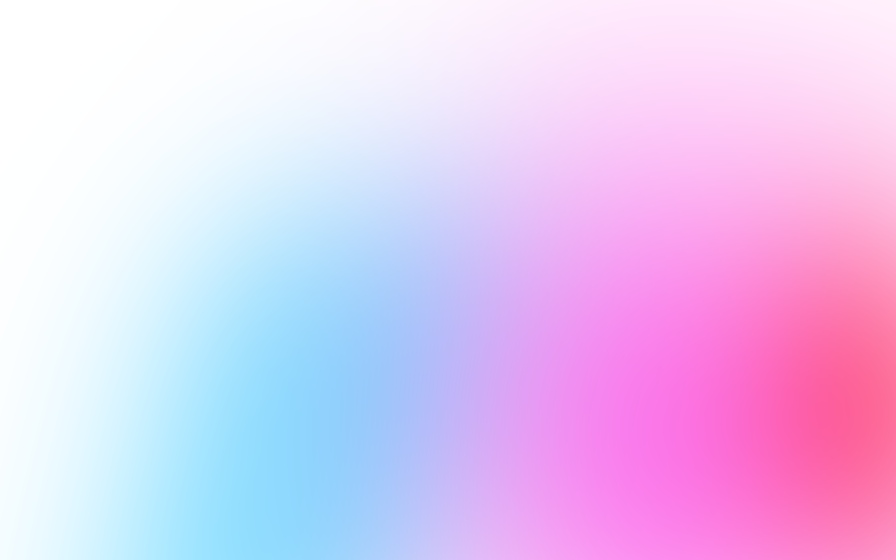
Write a Shadertoy shader that draws this background.

```glsl
#define CANVAS_SPAN vec2(1.6, 1.0)
#define BLUE_CENTER vec2(0.521, 0.167)
#define BLUE_LEAN 0.25
#define PINK_CENTER vec2(1.208, 0.229)
#define CORAL_CENTER vec2(1.552, 0.281)
// Light each glow removes from white at its heart
#define BLUE_ABSORB vec3(0.44, 0.11, 0.00)
#define PINK_ABSORB vec3(0.01, 0.52, 0.065)
#define CORAL_ABSORB vec3(0.00, 0.23, 0.36)

// Soft elliptical falloff; radii are left, right and vertical
float glow(vec2 offset, vec3 radii, vec2 sharpness) {
    float radiusX = offset.x < 0.0 ? radii.x : radii.y;
    vec2 d = pow(abs(offset) / vec2(radiusX, radii.z), sharpness);
    return exp(-d.x - d.y);
}

void mainImage(out vec4 fragColor, in vec2 fragCoord) {
    vec2 p = fragCoord / iResolution.xy * CANVAS_SPAN;

    // The blue glow leans to the right as it rises
    vec2 blueOffset = p - BLUE_CENTER;
    blueOffset.x -= BLUE_LEAN * blueOffset.y;

    float blue = glow(blueOffset, vec3(0.33, 0.33, 0.525), vec2(2.2, 3.0));
    float pink = glow(p - PINK_CENTER, vec3(0.445, 0.60, 0.565), vec2(2.0));
    float coral = glow(p - CORAL_CENTER, vec3(0.235, 0.235, 0.335), vec2(2.0));

    // Subtract the overlapping glows from white
    vec3 color = vec3(1.0) - BLUE_ABSORB * blue - PINK_ABSORB * pink - CORAL_ABSORB * coral;
    fragColor = vec4(clamp(color, 0.0, 1.0), 1.0);
}
```
